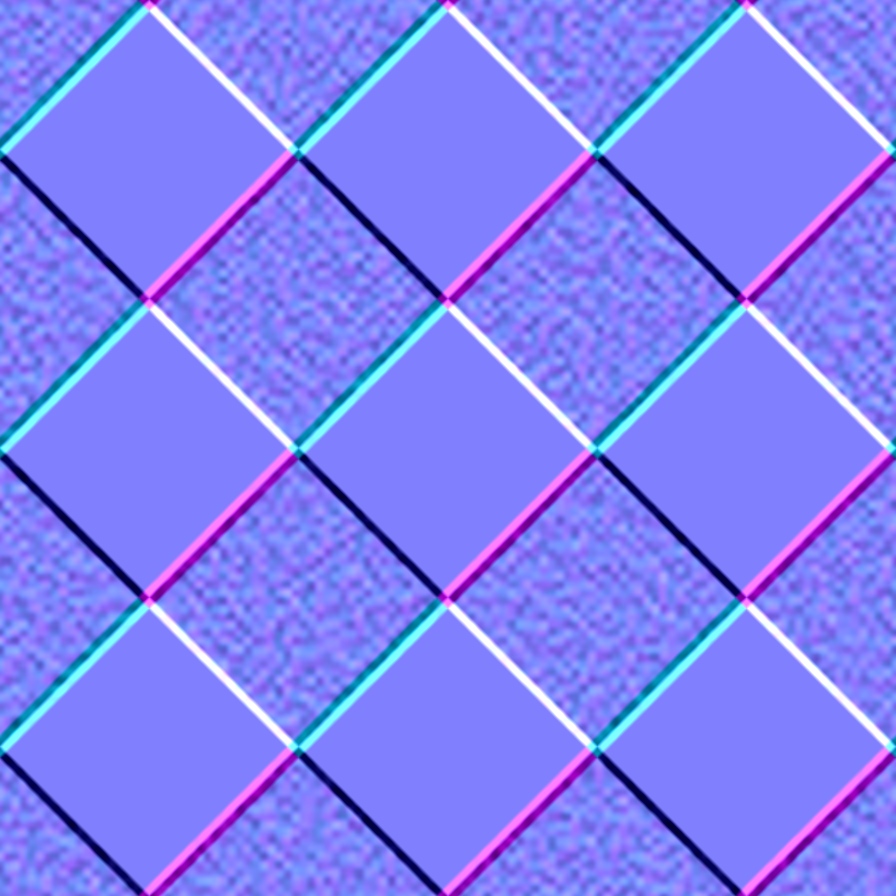
Write a WebGL 2 fragment shader that draws this texture map.

```glsl
#version 300 es
precision highp float;

uniform vec2 u_resolution;
out vec4 fragColor;

const float REPEATS = 3.0;
const float GRAIN_CELLS = 112.0;
const float GRAIN_HEIGHT = 0.36;
const float BEVEL_STEP = 0.0124;
const float EDGE_SOFTNESS = 0.012;
const float RELIEF = 0.55;
const float BLUE_SHADE = 0.65;
const vec3 FLAT_NORMAL = vec3(0.502, 0.502, 1.0);

float hash(vec2 p) {
    return fract(sin(dot(p, vec2(127.1, 311.7))) * 43758.5453);
}

// Value noise that wraps after a whole number of cells
float wrappedNoise(vec2 p, float period) {
    vec2 cell = floor(p);
    vec2 f = fract(p);
    vec2 blend = f * f * (3.0 - 2.0 * f);
    vec2 low = mod(cell, period);
    vec2 high = mod(cell + 1.0, period);
    float bottom = mix(hash(low), hash(vec2(high.x, low.y)), blend.x);
    float top = mix(hash(vec2(low.x, high.y)), hash(high), blend.x);
    return mix(bottom, top, blend.y);
}

// 1 inside the diamond that fills each cell, 0 outside
float diamondMask(vec2 uv, float repeats, float softness) {
    vec2 p = abs(fract(uv * repeats) - 0.5);
    return smoothstep(-softness, softness, 0.5 - p.x - p.y);
}

// Smooth raised diamonds over a grainy ground
float surfaceHeight(vec2 uv, float softness) {
    float raised = diamondMask(uv, REPEATS, softness);
    float grain = wrappedNoise(uv * GRAIN_CELLS, GRAIN_CELLS) - 0.5;
    return raised + grain * GRAIN_HEIGHT * (1.0 - raised);
}

// Forward differences put the x and y bevels on their own sides of an edge
vec2 surfaceSlope(vec2 uv, float stepSize, float softness) {
    float here = surfaceHeight(uv, softness);
    float right = surfaceHeight(uv + vec2(stepSize, 0.0), softness);
    float above = surfaceHeight(uv + vec2(0.0, stepSize), softness);
    return here - vec2(right, above);
}

// Falling slopes also darken the blue channel
vec3 encodeNormal(vec2 slope, float strength) {
    vec2 tilt = slope * strength;
    vec3 color = FLAT_NORMAL + vec3(tilt, BLUE_SHADE * (tilt.x + tilt.y));
    return clamp(color, 0.0, 1.0);
}

void main() {
    vec2 uv = gl_FragCoord.xy / u_resolution;
    float pixel = REPEATS / min(u_resolution.x, u_resolution.y);
    float softness = max(EDGE_SOFTNESS, pixel);
    vec2 slope = surfaceSlope(uv, BEVEL_STEP, softness);
    fragColor = vec4(encodeNormal(slope, RELIEF), 1.0);
}
```
